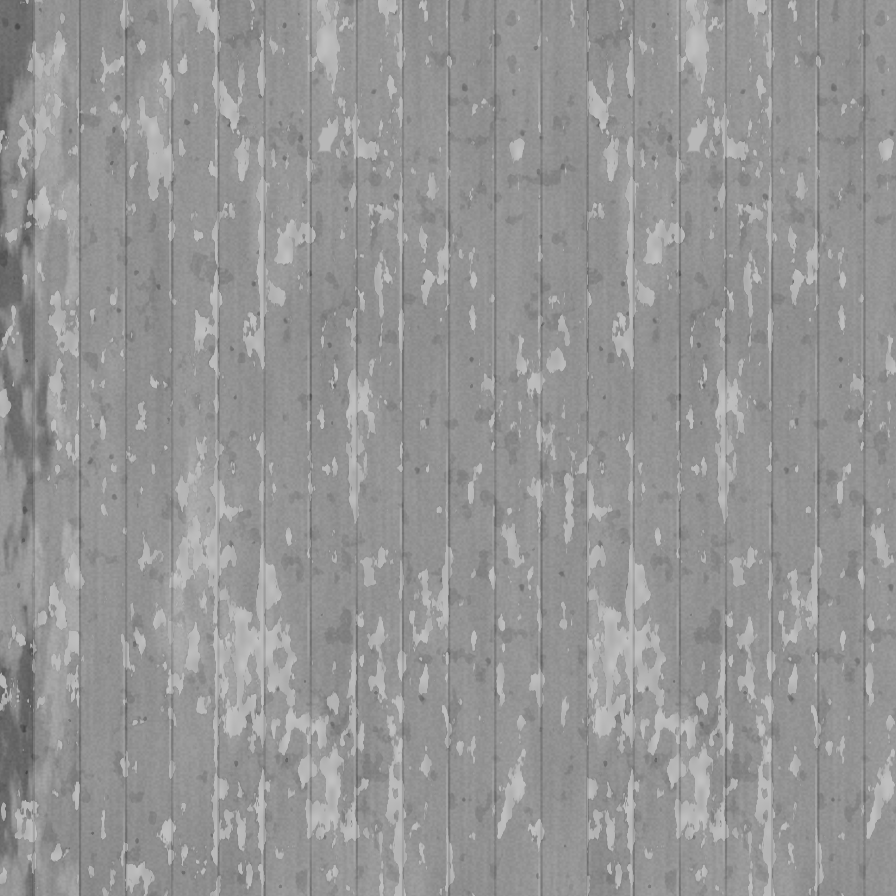
Write a WebGL 2 fragment shader that draws this texture.

```glsl
#version 300 es
precision highp float;

uniform vec2 u_resolution;
out vec4 fragColor;

float hash(vec2 p) {
    vec3 h = fract(p.xyx * vec3(0.1031, 0.1030, 0.0973));
    h += dot(h, h.yzx + 33.33);
    return fract((h.x + h.y) * h.z);
}

float noise(vec2 p) {
    vec2 cell = floor(p), f = fract(p);
    f = f * f * (3.0 - 2.0 * f);
    return mix(mix(hash(cell), hash(cell + vec2(1, 0)), f.x),
               mix(hash(cell + vec2(0, 1)), hash(cell + vec2(1, 1)), f.x), f.y);
}

float fbm(vec2 p) {
    float sum = 0.0, amplitude = 0.533;
    for (int i = 0; i < 4; i++) {
        sum += amplitude * noise(p);
        p = p * 2.03 + 17.3;
        amplitude *= 0.5;
    }
    return sum;
}

// Wear of each board and brightness of the seam at its left edge
const float boardWear[13] = float[](0.55, 0.85, 0.38, 0.76, 0.82, 0.85, 0.42, 0.72, 0.52, 0.42, 0.3, 0.15, 0.05);
const float seamWear[14] = float[](0.0, 0.1, 0.4, 0.4, 0.55, 0.85, 0.95, 0.6, 0.45, 0.85, 0.65, 0.4, 0.6, 0.3);

// Small dark nail holes and knots, one candidate per cell
float darkSpots(vec2 p) {
    vec2 grid = p * vec2(38.0, 24.0);
    vec2 cell = floor(grid);
    vec2 centre = 0.25 + 0.5 * vec2(hash(cell + 3.1), hash(cell + 8.7));
    vec2 offset = (fract(grid) - centre) / vec2(38.0, 24.0);
    float radius = 0.0015 + 0.003 * hash(cell + 5.3);
    float shape = length(offset * vec2(1.0, 0.75)) + 0.003 * (noise(p * 300.0) - 0.5);
    return step(0.8, hash(cell)) * (1.0 - smoothstep(0.3 * radius, radius, shape));
}

void main() {
    vec2 uv = gl_FragCoord.xy / u_resolution;

    // Boards: the group of eight starting at board 4 occurs again to the right
    float across = (uv.x - 0.0372) / 0.0515;
    float board = floor(across);
    float u = across - board;
    if (board > 11.5) board -= 8.0;
    vec2 p = vec2((board + u) * 0.0515 + 1.0, uv.y);
    int index = clamp(int(board) + 1, 0, 12);
    float wear = boardWear[index];
    float seam = seamWear[index + (u > 0.5 ? 1 : 0)];
    float side = u - step(0.5, u);

    // Grey paint with clouds, vertical grain and fine speckle
    float broad = fbm(p * vec2(22.0, 7.0));
    float tone = 0.572 + 0.022 * (hash(vec2(board + 9.0, 4.0)) - 0.5);
    tone += 0.09 * (fbm(p * vec2(14.0, 5.0) + 40.0) - 0.5);
    tone += 0.03 * (noise(p * vec2(230.0, 9.0)) - 0.5);
    tone += 0.045 * (noise(p * 430.0) - 0.5);

    // Weathered boards at the left edge
    float bare = smoothstep(0.42, 0.62, fbm(p * vec2(45.0, 13.0) + 7.0));
    if (board < -0.5) tone += mix(-0.15, 0.02, bare);
    else if (board < 0.5) {
        tone += 0.085 * bare;
        float stain = length((uv - vec2(0.049, 0.53)) / vec2(0.011, 0.065));
        tone -= 0.14 * (1.0 - smoothstep(0.5, 1.3, stain + bare * 0.6));
    } else tone += 0.07 * wear * smoothstep(0.54, 0.72, broad);

    // Dark knots and scuffs
    tone -= 0.12 * darkSpots(p);
    tone -= 0.055 * smoothstep(0.65, 0.75, fbm(p * vec2(60.0, 45.0) + 90.0));

    // Flaked paint, gathered in worn areas and along the seams
    float flake = fbm(p * vec2(90.0, 42.0)) + 0.6 * (broad - 0.5) + 0.17 * wear;
    flake += 0.25 * seam * exp(-pow((side + 0.03) / 0.055, 2.0));
    flake += 0.05 * seam * exp(-abs(side) / 0.2);
    float streak = exp(-pow((u - 0.53) / 0.07, 2.0));
    flake += 0.11 * streak * step(0.45, hash(vec2(board + 20.0, 2.0)));
    tone -= 0.025 * smoothstep(0.73, 0.77, flake) * wear;
    float flakeTone = 0.68 + 0.1 * noise(p * vec2(120.0, 70.0));
    tone = mix(tone, flakeTone, 0.9 * smoothstep(0.775, 0.835, flake));

    // One larger bare patch in board 6
    vec2 q = vec2((u - 0.36) * 0.0515, uv.y - 0.845);
    q.x -= 0.22 * q.y;
    q += 0.007 * (vec2(noise(p * 110.0), noise(p * 110.0 + 30.0)) - 0.5);
    float patchEdge = max(abs(q.x) - 0.0075, abs(q.y) - 0.014);
    if (abs(board - 6.0) < 0.5) tone = mix(tone, 0.72, 1.0 - smoothstep(-0.001, 0.002, patchEdge));

    // Thin dark gaps, with a broken light ridge beside them
    float along = noise(vec2(board + step(0.5, u) + 5.0, uv.y * 17.0));
    float ridge = 1.0 - smoothstep(0.012, 0.04, abs(side + 0.035));
    tone = mix(tone, 0.73, ridge * seam * smoothstep(0.3, 0.75, along) * 0.65);
    float gap = 1.0 - smoothstep(0.008, 0.04, abs(side - 0.012));
    tone -= 0.12 * gap * (0.55 + 0.45 * along);

    fragColor = vec4(vec3(clamp(tone, 0.0, 1.0)), 1.0);
}
```
